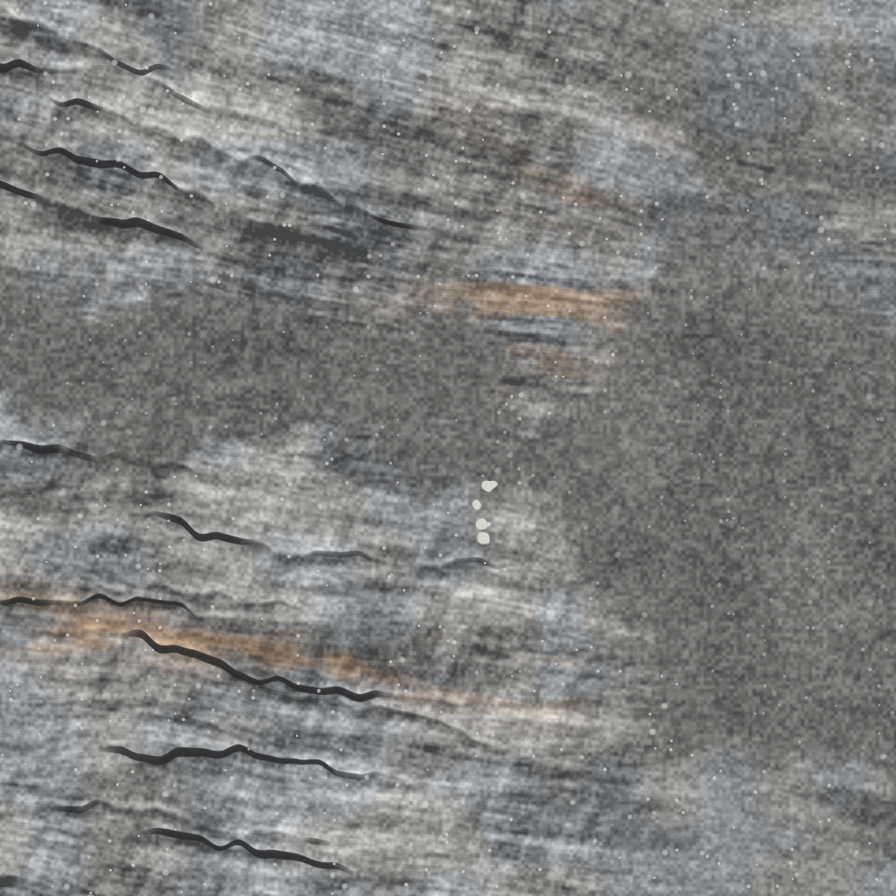
Reproduce this texture procedurally as a WebGL 2 fragment shader.

```glsl
#version 300 es
precision highp float;
// Weathered grey slate: bedded, cracked ledges crossed by a band of gritty soil.

#define SOIL_TONE 0.437
#define ROCK_TONE 0.535
#define GRAIN_SCALE 240.0
#define GRAIN_AMOUNT 0.17
#define RELIEF_AMOUNT 0.85
#define BED_SLOPE 0.12
#define LEDGE_SLOPE 0.30
#define CRACK_COUNT 14
#define LOWER_CRACKS 9
#define PEBBLE_COUNT 8
#define STAIN_COLOR vec3(0.68, 0.54, 0.41)

uniform vec2 u_resolution;
out vec4 fragColor;

float hash(vec2 p) {
    vec3 q = fract(p.xyx * 0.1031);
    q += dot(q, q.yzx + 33.33);
    return fract((q.x + q.y) * q.z);
}

float noise(vec2 p) {
    vec2 i = floor(p), f = fract(p);
    f = f * f * (3.0 - 2.0 * f);
    return mix(mix(hash(i), hash(i + vec2(1, 0)), f.x),
               mix(hash(i + vec2(0, 1)), hash(i + vec2(1, 1)), f.x), f.y);
}

float fbm(vec2 p) {
    float sum = 0.0, amp = 0.53;
    for (int i = 0; i < 4; i++) {
        sum += amp * noise(p);
        p = p * 2.03 + 17.3;
        amp *= 0.5;
    }
    return sum;
}

// Coordinates along and across the tilted strata
vec2 bedding(vec2 p) {
    float slope = mix(BED_SLOPE, LEDGE_SLOPE, smoothstep(0.55, 0.85, p.y));
    return vec2(p.x, p.y + slope * p.x + 0.03 * (noise(p * 6.0) - 0.5));
}

float relief(vec2 p) {
    return mix(fbm(p * 30.0), fbm(bedding(p) * vec2(14.0, 62.0)), 0.55);
}

// Exposed rock on both sides of a soil band that widens to the right
float rockMask(vec2 p) {
    float center = 0.635 - 0.24 * p.x;
    float halfWidth = 0.065 + 0.22 * smoothstep(0.55, 0.85, p.x);
    float ragged = 0.26 * (fbm(p * 8.0) - 0.5) + 0.05 * (noise(p * 70.0) - 0.5);
    return smoothstep(-0.025, 0.035, abs(p.y - center) - halfWidth + ragged);
}

// Bright chips: one jittered dot in a few of the cells
float chips(vec2 p, float scale, float share) {
    vec2 cell = floor(p * scale);
    vec2 spot = 0.3 + 0.4 * vec2(hash(cell + 3.1), hash(cell + 8.7));
    float radius = 0.12 + 0.18 * hash(cell + 5.3);
    float dotShape = 1.0 - smoothstep(radius * 0.5, radius + 0.1, length(fract(p * scale) - spot));
    return dotShape * step(1.0 - share, hash(cell + 41.0));
}

// x: dark gap, y: lit lip above it, z: soft shadow below it
vec3 cracks(vec2 p) {
    vec3 result = vec3(0.0);
    for (int i = 0; i < CRACK_COUNT; i++) {
        float k = float(i);
        bool lower = i < LOWER_CRACKS;
        float jitter = hash(vec2(k, 4.0));
        float level = lower ? 0.06 + 0.052 * (k + 0.6 * jitter)
                            : 0.79 + 0.045 * (k - float(LOWER_CRACKS) + 0.6 * jitter);
        float start = (lower ? 0.35 : 0.15) * hash(vec2(k, 9.0)) - 0.08;
        float finish = start + 0.22 + 0.3 * hash(vec2(k, 13.0));
        float wobble = 0.035 * (noise(vec2(p.x * 7.0, k * 5.0)) - 0.5)
                     + 0.012 * (noise(vec2(p.x * 45.0, k * 5.0)) - 0.5);
        float d = p.y - level - wobble + p.x * (lower ? BED_SLOPE : LEDGE_SLOPE);
        float extent = smoothstep(start, start + 0.04, p.x) * (1.0 - smoothstep(finish - 0.05, finish, p.x));
        float open = extent * smoothstep(0.25, 0.55, noise(vec2(p.x * 13.0, k * 3.0 + 2.0)));
        float width = 0.0008 + 0.0034 * open * noise(vec2(p.x * 20.0, k));
        float gap = open * (1.0 - smoothstep(width, width + 0.0025, abs(d)));
        float lip = extent * smoothstep(0.001, 0.004, d) * (1.0 - smoothstep(0.005, 0.013, d));
        float depth = lower ? 0.016 : 0.038;
        float shade = extent * (1.0 - smoothstep(-0.002, 0.002, d)) * smoothstep(-depth, 0.0, d);
        result = max(result, vec3(gap, lip, shade));
    }
    return result;
}

void main() {
    vec2 p = gl_FragCoord.xy / u_resolution;
    vec2 bed = bedding(p);
    float rock = rockMask(p);
    float layered = 1.0 - smoothstep(0.58, 0.82, p.x);
    float grain = GRAIN_AMOUNT * (noise(p * GRAIN_SCALE) - 0.5) + 0.10 * (noise(p * 115.0 + 7.0) - 0.5);
    float light = RELIEF_AMOUNT * (relief(p) - relief(p + vec2(-0.003, 0.005)));

    // Soil: fine grit with soft mottling
    float soil = SOIL_TONE + 0.15 * (fbm(p * 10.0 + 5.0) - 0.5) + 0.25 * light;

    // Rock: plates, bedding streaks and steep fibres
    float plate = smoothstep(0.4, 0.6, fbm(bed * vec2(7.0, 15.0) + 30.0)) - 0.5;
    float streak = fbm(bed * vec2(9.0, 75.0)) - 0.5;
    float fibre = fbm(vec2(75.0 * p.x - 32.0 * p.y, 15.0 * p.y)) - 0.5;
    float stone = ROCK_TONE + 0.13 * plate + light * mix(0.5, 1.0, layered);
    stone += layered * (0.24 * streak + 0.24 * fibre) + 0.2 * (fbm(p * 5.0 + 60.0) - 0.5);

    float tone = mix(soil, stone, rock) + grain;
    vec3 crack = cracks(p) * mix(0.25, 1.0, rock);
    tone += 0.09 * crack.y - 0.14 * crack.z;
    tone = max(tone, 0.27);
    float cool = rock * smoothstep(0.45, 0.65, noise(p * 16.0 + 4.0));
    vec3 color = tone * mix(vec3(1.005, 1.0, 0.99), vec3(0.98, 1.0, 1.02), cool);

    // Rusty stains on one lower bed and on the upper faces
    float lowerBed = exp(-pow((bed.y - 0.32) / 0.032, 2.0)) * (1.0 - smoothstep(0.6, 0.68, p.x));
    float upperFace = exp(-dot(p - vec2(0.6, 0.69), p - vec2(0.6, 0.69)) / 0.012);
    float stain = max(lowerBed, upperFace) * smoothstep(0.46, 0.62, fbm(bed * vec2(8.0, 22.0) + 9.0));
    color = mix(color, STAIN_COLOR * (0.45 + tone), 0.65 * stain * rock);

    // Open cracks, glinting chips and a cluster of pale pebbles
    color = mix(color, vec3(0.17, 0.175, 0.17), 0.9 * crack.x);
    float glint = max(chips(p, 125.0, 0.035), 0.8 * chips(p + 0.37, 75.0, 0.02));
    color = mix(color, vec3(0.83, 0.83, 0.82), glint * mix(0.45, 0.75, rock));
    for (int i = 0; i < PEBBLE_COUNT; i++) {
        float k = float(i);
        vec2 spot = vec2(0.54, 0.435) + vec2(0.035, 0.08) * (vec2(hash(vec2(k, 21.0)), hash(vec2(k, 27.0))) - 0.5);
        float radius = 0.002 + 0.005 * hash(vec2(k, 33.0));
        float d = length(p - spot) + 0.004 * (noise(p * 150.0) - 0.5);
        color = mix(color, vec3(0.84, 0.84, 0.81), 1.0 - smoothstep(radius - 0.001, radius + 0.0015, d));
    }
    fragColor = vec4(clamp(color, 0.0, 1.0), 1.0);
}
```
